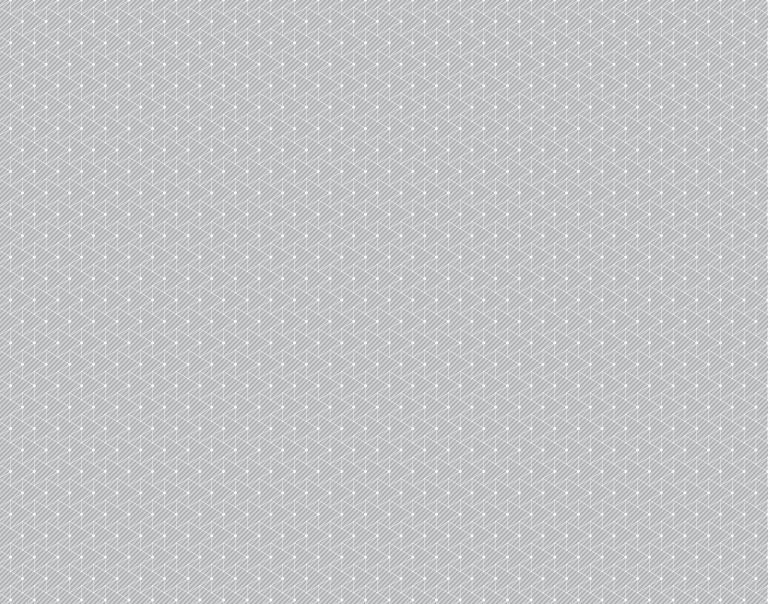
This pattern is drawn by a WebGL 2 fragment shader. Its source:

```glsl
#version 300 es
precision highp float;
// Grey diagonal hatching under a fine white lattice of interlocked right-pointing triangles.

#define COLUMNS 32.46      // triangles across the canvas width
#define ROW_STEP 0.9057    // row spacing, in triangle widths
#define SHIFT_X 0.45       // horizontal offset of the first row
#define LINE_WIDTH 0.0155  // in triangle widths
#define NODE_RADIUS 0.064  // dots where a tip meets the next base
#define CORNER_RADIUS 0.026
#define STRIPES vec2(5.0, 9.0) // stripes per lattice period, across and down
#define STRIPE_SOFTNESS 0.03   // width of the stripe edges
#define SAMPLES 4          // subsamples per pixel side

uniform vec2 u_resolution;
out vec4 fragColor;

const vec3 DARK_GREY = vec3(0.676, 0.681, 0.686);
const vec3 LIGHT_GREY = vec3(0.822, 0.826, 0.831);
const vec3 LINE_WHITE = vec3(0.980, 0.982, 0.985);

// Signed distance to the outlines and dots of one row of triangles.
// p.x is measured from a base, p.y from the axis of the row.
float triangleRow(vec2 p) {
    float halfBase = ROW_STEP / 1.5;
    float along = fract(p.x);
    float toBase = min(along, 1.0 - along);
    float height = abs(p.y);

    float side = abs(height - halfBase * (1.0 - along)) / length(vec2(halfBase, 1.0));
    float base = length(vec2(toBase, max(height - halfBase, 0.0)));
    float lines = min(side, base) - 0.5 * LINE_WIDTH;

    float node = length(vec2(toBase, height)) - NODE_RADIUS;
    float corner = length(vec2(toBase, height - halfBase)) - CORNER_RADIUS;
    return min(lines, min(node, corner));
}

// Nearest distance over the rows that can reach this point.
float lattice(vec2 p) {
    float nearestRow = floor(p.y / ROW_STEP + 0.5);
    float d = 1e3;
    for (int i = -1; i <= 1; i++) {
        float row = nearestRow + float(i);
        float stagger = 0.5 * mod(row, 2.0);
        d = min(d, triangleRow(p - vec2(stagger, row * ROW_STEP)));
    }
    return d;
}

// Signed distance to the dark half of the diagonal stripes.
float hatch(vec2 p) {
    vec2 frequency = STRIPES / vec2(1.0, 2.0 * ROW_STEP);
    float phase = fract(dot(p, frequency));
    return (abs(phase - 0.5) - 0.25) / length(frequency);
}

float coverage(float d, float blur) {
    return clamp(0.5 - d / blur, 0.0, 1.0);
}

vec3 shade(vec2 p, float blur) {
    float dark = coverage(hatch(p), max(blur, STRIPE_SOFTNESS));
    vec3 color = mix(LIGHT_GREY, DARK_GREY, dark);
    return mix(color, LINE_WHITE, coverage(lattice(p), blur));
}

void main() {
    float unit = COLUMNS / u_resolution.x; // triangle widths per pixel
    float blur = unit / float(SAMPLES);
    vec3 sum = vec3(0.0);

    // Average a grid of subsamples, with rows counted from the top edge.
    for (int j = 0; j < SAMPLES; j++) {
        for (int i = 0; i < SAMPLES; i++) {
            vec2 offset = (vec2(i, j) + 0.5) / float(SAMPLES) - 0.5;
            vec2 pixel = gl_FragCoord.xy + offset;
            vec2 p = vec2(pixel.x, u_resolution.y - pixel.y) * unit;
            sum += shade(p - vec2(SHIFT_X, 0.0), blur);
        }
    }
    fragColor = vec4(sum / float(SAMPLES * SAMPLES), 1.0);
}
```
